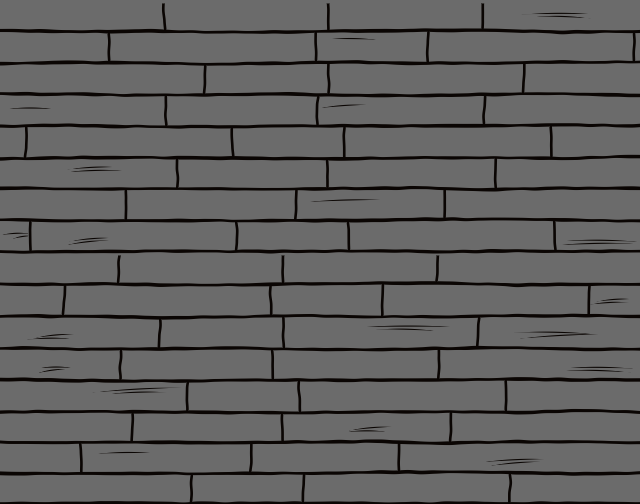
A Shadertoy shader for this texture:

```glsl
// Flat grey floorboards with hand-inked outlines: sixteen rows of staggered planks.
// An eight-row joint layout is stacked twice, the second time slid sideways. Seams
// wobble with value noise, and hashed planks carry thin tapered grain scratches.

#define ROWS 16.0
#define WIDTH_IN_ROWS 20.28
#define JOINT_PERIOD 10.09
#define BLOCK_SLIDE 1.43
#define SEAM_HALF 0.050
#define JOINT_HALF 0.042
#define WOBBLE 0.075
#define SCRATCH_HALF 0.018
#define SCRATCH_CHANCE 0.36
#define PLANK_COLOR vec3(0.42)
#define INK_COLOR vec3(0.04, 0.02, 0.01)

// Per row of the block: first joint, and distance to the joint after it.
const vec2 LAYOUT[8] = vec2[8](
    vec2(5.20, 5.20), vec2(3.46, 6.55), vec2(6.50, 3.91), vec2(5.25, 4.81),
    vec2(0.82, 6.55), vec2(5.62, 4.75), vec2(3.99, 5.39), vec2(0.95, 6.55));

float hash(vec2 p) {
    vec3 q = fract(p.xyx * 0.1031);
    q += dot(q, q.yzx + 33.33);
    return fract((q.x + q.y) * q.z);
}

// Smooth one-dimensional noise in -0.5..0.5, one track per id.
float wave(float x, float id) {
    float i = floor(x), f = fract(x);
    f = f * f * (3.0 - 2.0 * f);
    return mix(hash(vec2(i, id)), hash(vec2(i + 1.0, id)), f) - 0.5;
}

// Height of seam k, measured downwards; the rows bow slightly within each block.
float seamHeight(float k, float x) {
    float m = mod(k, 8.0), block = floor(k / 8.0);
    float bow = mix(0.04, 0.11, block) * sin(3.14159 * m / 8.0) - 0.03;
    x += block * BLOCK_SLIDE;
    return k + bow + WOBBLE * wave(x * 0.45, m + 7.0) + 0.025 * wave(x * 2.3, m + 31.0);
}

// Signed distance to one or two tapered strokes in a plank spanning left..right.
float scratchDistance(vec2 p, float left, float right, vec2 id) {
    float d = 1.0;
    if (hash(id + 3.7) > SCRATCH_CHANCE) return d;
    float span = right - left;
    float reach = min(mix(0.55, 1.25, hash(id + 11.3)), 0.38 * span);
    vec2 center = vec2(mix(left + reach, right - reach, hash(id + 19.1)),
                       mix(0.22, 0.78, hash(id + 27.9)));
    for (int i = 0; i < 2; i++) {
        vec2 strokeId = id + 41.0 + 13.0 * float(i);
        if (i == 1 && hash(strokeId) > 0.75) break;
        float halfLength = reach * mix(0.6, 1.0, hash(strokeId + 5.0));
        float u = (p.x - center.x) / halfLength;
        float slope = 0.09 * (hash(strokeId + 9.0) - 0.7);
        float line = abs(p.y - center.y - slope * u - 0.02 * u * u);
        d = min(d, line - SCRATCH_HALF * (1.0 - u * u));
        center += vec2(0.5 * (hash(id + 53.0) - 0.5), 0.10);
    }
    return d;
}

void mainImage(out vec4 fragColor, in vec2 fragCoord) {
    vec2 p = fragCoord / iResolution.xy * vec2(WIDTH_IN_ROWS, ROWS);
    p.y = ROWS - p.y;
    float pixel = ROWS / iResolution.y;

    // Horizontal seams, also finding the row this point lies in.
    float ink = 1.0, row = 0.0, first = floor(p.y) - 1.0;
    for (int i = 0; i < 4; i++) {
        float k = first + float(i);
        if (k < 1.0) continue;
        float s = seamHeight(k, p.x);
        float thickness = SEAM_HALF + 0.022 * wave(p.x * 1.4, k + 60.0);
        ink = min(ink, abs(p.y - s) - thickness);
        if (p.y > s) row = min(k, ROWS - 1.0);
    }

    // Vertical joints, also finding the ends of this plank.
    float block = floor(row / 8.0), v = p.y - row;
    vec2 layout_ = LAYOUT[int(mod(row, 8.0))];
    float left = 0.0, right = WIDTH_IN_ROWS, plank = 0.0;
    for (int i = 0; i < 4; i++) {
        if (i == 3 && layout_.y < 6.0) break;
        float x = layout_.x - block * BLOCK_SLIDE
                + JOINT_PERIOD * float(i / 2) + layout_.y * float(i % 2);
        vec2 id = vec2(row, float(i));
        float lean = 0.09 * (hash(id + 71.0) - 0.5) * (v - 0.5);
        float bend = 0.04 * wave(v * 3.0, row * 4.0 + float(i) + 90.0);
        float d = abs(p.x - x - lean - bend) - JOINT_HALF;
        // The top row of each block stops short of the seam above.
        if (mod(row, 8.0) < 0.5) d = max(d, 0.11 - v);
        ink = min(ink, d);
        if (p.x > x) {
            left = max(left, x);
            plank = float(i) + 1.0;
        } else {
            right = min(right, x);
        }
    }

    // Grain scratches, then ink over the flat plank colour.
    ink = min(ink, scratchDistance(vec2(p.x, v), left, right, vec2(row, plank)));
    float coverage = clamp(0.5 - ink / pixel, 0.0, 1.0);
    fragColor = vec4(mix(PLANK_COLOR, INK_COLOR, coverage), 1.0);
}
```
